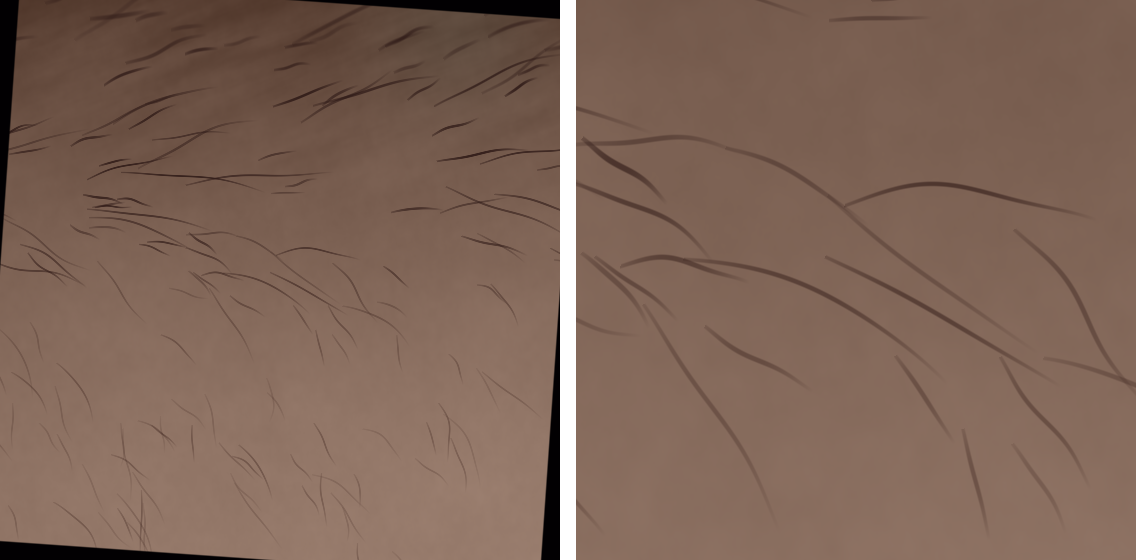
Left: the whole. Right: its middle third, enlarged.
This texture is drawn by a Shadertoy shader. Its source:

```glsl
// Pale brown skin with fine dark hairs, on a slightly turned square over black.
// Skin is a vertical tone gradient with layered value noise; each hair is a
// tapered parabola whose direction follows a flow that turns with height.

float hash(vec2 p) {
    return fract(sin(dot(p, vec2(127.1, 311.7))) * 43758.5453);
}

float valueNoise(vec2 p) {
    vec2 cell = floor(p), f = fract(p);
    f = f * f * (3.0 - 2.0 * f);
    float low = mix(hash(cell), hash(cell + vec2(1, 0)), f.x);
    float high = mix(hash(cell + vec2(0, 1)), hash(cell + vec2(1, 1)), f.x);
    return mix(low, high, f.y);
}

float fbm(vec2 p) {
    float sum = 0.0, amp = 0.5;
    for (int i = 0; i < 4; i++) {
        sum += amp * valueNoise(p);
        p = mat2(0.8, 0.6, -0.6, 0.8) * p * 2.03 + 7.3;
        amp *= 0.5;
    }
    return sum;
}

mat2 rotation(float a) {
    return mat2(cos(a), sin(a), -sin(a), cos(a));
}

vec3 skinColor(vec2 uv) {
    float depth = 1.0 - uv.y;
    float tone = 1.72 * depth - 0.72 * depth * depth + 0.1 * (uv.x - 0.5);

    // Broad blotches, fine pores and soft streaks of shade near the top
    tone += 0.16 * (fbm(uv * 7.0) - 0.47);
    tone += 0.09 * (fbm(uv * vec2(70.0, 55.0)) - 0.47);
    vec2 along = uv * rotation(0.38);
    float streak = fbm(along * vec2(6.0, 32.0) + 3.0) - 0.47;
    tone += 0.32 * streak * smoothstep(0.5, 0.95, uv.y);

    vec3 skin = mix(vec3(0.345, 0.245, 0.195), vec3(0.59, 0.48, 0.42), tone);
    float coolPatch = exp(-dot(uv - vec2(0.82, 0.96), uv - vec2(0.82, 0.96)) * 40.0);
    return skin + coolPatch * vec3(-0.01, 0.015, 0.015);
}

// Coverage of one hair, numbered by id
float hairCover(vec2 uv, float id, float pixel) {
    // Hairs come in loose pairs, more of them in the upper part
    float pair = floor(id * 0.5);
    vec2 root = vec2(hash(vec2(pair, 1.7)) * 1.1 - 0.05,
                     1.0 - pow(hash(vec2(pair, 5.3)), 1.35));
    root += (vec2(hash(vec2(id, 2.1)), hash(vec2(id, 8.9))) - 0.5) * vec2(0.16, 0.07);
    float upper = smoothstep(0.3, 0.72, root.y);

    float angle = mix(-1.1, 0.38, smoothstep(0.25, 0.85, root.y));
    angle += (hash(vec2(id, 3.3)) - 0.5) * mix(1.0, 0.5, upper);
    float size = hash(vec2(id, 4.7));
    float halfLength = mix(0.03, mix(0.075, 0.14, upper), size * size);

    vec2 p = (uv - root) * rotation(angle);
    float s = p.x / halfLength;
    if (abs(s) > 1.0) return 0.0;

    // Arched centre line with a slight wave
    float bend = halfLength * mix(0.24, 0.13, upper) * (hash(vec2(id, 6.1)) * 1.5 - 0.35);
    float wave = halfLength * 0.1 * (hash(vec2(id, 9.4)) - 0.5);
    float center = bend * (1.0 - s * s) + wave * sin(s * 4.0);
    float slope = (wave * 4.0 * cos(s * 4.0) - 2.0 * bend * s) / halfLength;
    float dist = abs(p.y - center) * inversesqrt(1.0 + slope * slope);

    // Taper, focus blur towards the top, and strength
    float taper = 1.0 - smoothstep(0.1, 1.0, abs(s + 0.15) / 1.15);
    float width = mix(0.0006, 0.0014, upper * hash(vec2(id, 7.7))) * (0.4 + 0.6 * taper);
    float blur = max(pixel, 0.0013) + 0.0035 * smoothstep(0.78, 1.0, root.y);
    float strength = mix(0.42, 0.85, upper) * (0.45 + 0.55 * hash(vec2(id, 11.2)));
    strength *= 1.0 - 0.4 * smoothstep(0.82, 1.0, root.y);
    return strength * sqrt(taper) * (1.0 - smoothstep(width, width + blur, dist));
}

void mainImage(out vec4 fragColor, in vec2 fragCoord) {
    vec2 uv = fragCoord / iResolution.xy;
    float pixel = 1.0 / min(iResolution.x, iResolution.y);
    vec3 color = skinColor(uv);

    vec3 hairColor = mix(vec3(0.27, 0.17, 0.14), vec3(0.17, 0.09, 0.08),
                         smoothstep(0.3, 0.7, uv.y));
    for (int i = 0; i < 170; i++) {
        color = mix(color, hairColor, hairCover(uv, float(i), pixel));
    }

    // Turned square frame on black
    vec2 q = abs((uv - 0.5) * rotation(-0.07));
    float edge = max(q.x, q.y) - 0.5;
    float inside = 1.0 - smoothstep(-pixel, pixel, edge);
    fragColor = vec4(mix(vec3(0.006, 0.0, 0.006), color, inside), 1.0);
}
```
